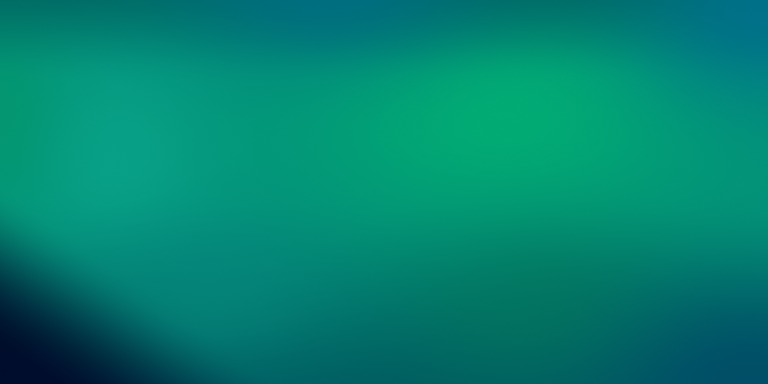
A WebGL 1 fragment shader for this background:

```glsl
precision highp float;
// Soft aurora-like gradient: emerald and teal glows with blue edges and a navy corner.
uniform vec2 u_resolution;

// Gaussian falloff around an elliptical centre
float glow(vec2 p, vec2 centre, vec2 radii) {
    vec2 d = (p - centre) / radii;
    return exp(-dot(d, d));
}

// Sine-free hash in 0..1
float hash(vec2 p) {
    vec3 q = fract(p.xyx * 0.1031);
    q += dot(q, q.yzx + 33.33);
    return fract((q.x + q.y) * q.z);
}

void main() {
    // Canvas units: height is 1, width is stretched to 2
    vec2 p = gl_FragCoord.xy / u_resolution * vec2(2.0, 1.0);

    // Teal base with the inner glows
    vec3 color = vec3(0.01, 0.57, 0.475);
    color = mix(color, vec3(0.03, 0.63, 0.53), glow(p, vec2(0.30, 0.58), vec2(0.28, 0.30)));
    color = mix(color, vec3(0.01, 0.59, 0.42), 0.7 * glow(p, vec2(0.0, 0.70), vec2(0.16, 0.25)));
    color = mix(color, vec3(0.005, 0.68, 0.45), 0.95 * glow(p, vec2(1.32, 0.71), vec2(0.50, 0.30)));

    // Shade towards the top and bottom edges
    color = mix(color, vec3(0.0, 0.41, 0.385), smoothstep(0.78, 1.06, p.y));
    color = mix(vec3(0.0, 0.36, 0.38), color, smoothstep(-0.05, 0.5, p.y));

    // Blue light along the top
    color = mix(color, vec3(0.0, 0.43, 0.52), 0.85 * glow(p, vec2(0.86, 1.03), vec2(0.38, 0.20)));
    color = mix(color, vec3(0.0, 0.44, 0.55), 0.9 * glow(p, vec2(2.0, 0.97), vec2(0.35, 0.24)));

    // Lower tints: teal, deep green and blue
    color = mix(color, vec3(0.02, 0.53, 0.49), 0.7 * glow(p, vec2(0.55, 0.25), vec2(0.30, 0.20)));
    color = mix(color, vec3(0.01, 0.46, 0.35), 0.6 * glow(p, vec2(1.42, 0.20), vec2(0.35, 0.22)));
    color = mix(color, vec3(0.0, 0.29, 0.41), 0.8 * glow(p, vec2(1.95, 0.0), vec2(0.35, 0.25)));

    // Navy corner with a diagonal edge
    color = mix(vec3(0.0, 0.05, 0.17), color, smoothstep(0.08, 0.52, p.y + 0.7 * p.x));

    // Fine dither against banding
    color += (hash(gl_FragCoord.xy) - 0.5) / 255.0;
    gl_FragColor = vec4(color, 1.0);
}
```
